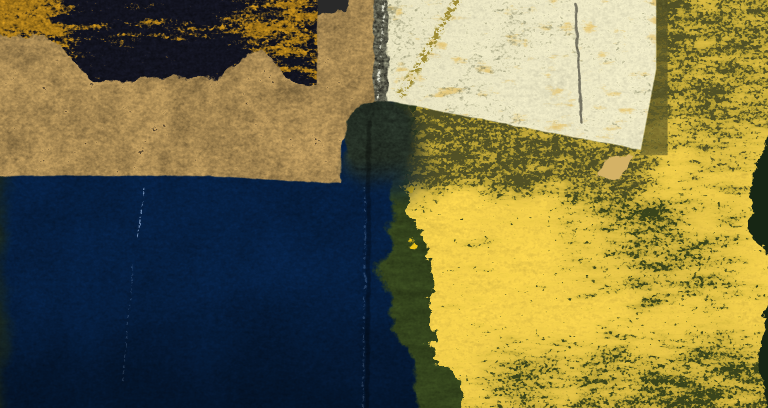
Reproduce this background procedurally as a Shadertoy shader.

```glsl
vec2 gradient(vec2 cell) {
  vec3 h = fract(cell.xyx * vec3(.1031, .103, .0973));
  h += dot(h, h.yzx + 33.33);
  return fract((h.xx + h.yz) * h.zy) * 2. - 1.;
}

float noise(vec2 p) {
  vec2 i = floor(p), f = p - i, u = f * f * (3. - 2. * f), e = vec2(1, 0);
  float low = mix(dot(gradient(i), f), dot(gradient(i + e), f - e), u.x);
  float high = mix(dot(gradient(i + e.yx), f - e.yx), dot(gradient(i + 1.), f - 1.), u.x);
  return mix(low, high, u.y);
}

float fbm(vec2 p) {
  float sum = 0., amp = .75;
  for (int i = 0; i < 5; i++) {
    sum += amp * noise(p);
    p = mat2(1.8, .5, -.5, 1.8) * p + 7.3;
    amp *= .6;
  }
  return sum;
}

// Antialiased coverage of the positive side of an edge
float cover(float d) {
  float w = 1. / iResolution.y;
  return smoothstep(-w, w, d);
}

float bump(float x, float center, float width) {
  float d = (x - center) / width;
  return exp(-d * d);
}

// Thin line between two points
float scratch(vec2 p, vec2 a, vec2 b, float width) {
  vec2 ab = b - a, ap = p - a;
  float d = length(ap - ab * clamp(dot(ap, ab) / dot(ab, ab), 0., 1.));
  return 1. - smoothstep(width * .4, width + .002, d);
}

void mainImage(out vec4 fragColor, in vec2 fragCoord) {
  vec2 p = fragCoord / iResolution.xy * vec2(1.882, 1);
  float broad = fbm(p * 7.), rough = fbm(p * 24. + 3.);
  float grain = fbm(p * vec2(65, 100)) + .6 * noise(p * 170.);
  float drag = fbm(p * vec2(9, 38) + 11.);
  float wobble = rough * .022 + broad * .012;
  float chipped = smoothstep(-.1, .25, grain);
  vec2 bent = p + vec2(rough * .008, 0);

  // Navy field and green strip
  vec3 navy = vec3(.022, .112, .235) * (1. + .25 * broad + .25 * grain);
  navy *= .72 + .36 * smoothstep(0., .35, p.y);
  vec3 green = vec3(.2, .26, .11) * (1. + .3 * drag + .2 * grain);
  vec3 col = mix(navy, green * .6, smoothstep(0., .06, .04 - p.x + broad * .06) * .7);
  float navyEdge = 1.02 - .04 * bump(p.y, .335, .04) - .06 * smoothstep(.11, .2, p.y);
  col = mix(col, green, smoothstep(-.008, .008, p.x - navyEdge + wobble * 1.5));

  // Worn yellow paint: wear sets how much dark ground shows through
  float upper = smoothstep(.49, .57, p.y + broad * .05);
  float right = smoothstep(1.5, 1.66, p.x);
  float wear = .16 + .56 * upper * (1. - right) + .35 * right * smoothstep(.5, .8, p.y);
  wear += .4 * bump(p.x, 1.58, .16) * bump(p.y, .38, .13) + .1 * right;
  wear += .25 * bump(p.x, 1.55, .16) * bump(p.y, .48, .03);
  wear += .36 * (1. - smoothstep(.06, .24, p.y)) * smoothstep(1.05, 1.3, p.x);
  wear += broad * .25;
  float tint = smoothstep(.15, .75, wear + drag * .6 + grain * .3);
  vec3 yellow = mix(vec3(.96, .82, .3), vec3(.69, .61, .19), tint);
  yellow *= 1. + .12 * drag + .12 * grain;
  float bare = smoothstep(-.1, .2, drag * .5 + grain * .65 + (wear - .6) * .85);
  yellow = mix(yellow, mix(vec3(.14, .2, .09), vec3(.25, .26, .14), upper), bare * .85);
  float yellowEdge = 1.135 - .06 * smoothstep(.3, .55, p.y) - .075 * smoothstep(.06, .14, p.y);
  col = mix(col, yellow, cover(p.x - yellowEdge + wobble * 2. + drag * .02));

  // Loose drops beside the yellow edge
  for (float i = 0.; i < 4.; i++) {
    vec2 c = vec2(1.006 + .006 * i, i < .5 ? .535 : .44 - .022 * i);
    col = mix(col, vec3(.93, .77, .1), cover(.008 - length(p - c) + rough * .03));
  }

  // Dark green bites on the right border
  float bite = .04 * bump(p.y, .55, .09) + .045 * bump(p.y, .44, .05) + .03 * bump(p.y, .12, .1);
  col = mix(col, vec3(.09, .15, .08), cover(p.x - 1.888 + bite + wobble * 1.5));

  // Tan sheet
  float tanRight = .835 + .09 * smoothstep(.64, .75, p.y);
  float tanBottom = .569 - .017 * smoothstep(.45, .83, p.x);
  vec3 tanCol = vec3(.65, .53, .32) * (1. + .22 * broad + .28 * rough + .28 * grain);
  float pits = smoothstep(.3, .48, rough * .6 + grain * .45 + broad * .2);
  tanCol = mix(tanCol, vec3(.2, .16, .12), pits * .8);
  col = mix(col, tanCol, cover(p.y - tanBottom + rough * .004) * cover(tanRight - p.x + rough * .01));
  col = mix(col, vec3(.16), cover(p.y - .968 + wobble) * cover(p.x - .777) * cover(.85 - p.x + wobble));

  // Navy and ochre patch in the upper left
  float patchEdge = .91 - .105 * smoothstep(.1, .25, p.x);
  patchEdge += .07 * bump(p.x, .63, .06) - .02 * smoothstep(.65, .77, p.x);
  float ochre = .7 - .56 * smoothstep(.1, .2, p.x) + .3 * smoothstep(.5, .68, p.x);
  ochre += .3 * bump(p.y, .93, .025) * bump(p.x, .48, .2);
  ochre = smoothstep(-.08, .2, ochre - .4 + drag * .7 + grain * .35 + broad * .2);
  vec3 patchCol = mix(vec3(.07, .075, .12), vec3(.63, .46, .1), ochre) * (1. + .5 * grain);
  col = mix(col, patchCol, cover(p.y - patchEdge + wobble) * cover(.777 - p.x + rough * .005));

  // Fold beside the pale sheet, and a small scrap
  float sheetRight = 1.608 - .19 * max(.83 - p.y, 0.);
  float fold = cover(1.636 - p.x) * cover(p.x - sheetRight) * cover(p.y - .62);
  col = mix(col, vec3(.33, .32, .15) * (1. + .6 * grain), fold * .65);
  vec2 scrap = abs(p - vec2(1.09 + p.y * .7, .592)) - vec2(.03, .026);
  col = mix(col, vec3(.83, .7, .4), cover(wobble - max(scrap.x, scrap.y)));

  // Dark stain at the junction, soft on its right side
  vec2 box = abs(p - vec2(.938, .645)) - vec2(.02, .04);
  vec3 stain = vec3(.14, .18, .14) * (1. + .4 * broad + .4 * grain);
  stain = mix(navy, stain, smoothstep(.5, .62, p.y));
  float soft = .003 + .03 * smoothstep(.94, 1., p.x) + .03 * smoothstep(.64, .58, p.y);
  col = mix(col, stain, smoothstep(-soft, soft, .07 - length(max(box, 0.)) + wobble * .6));

  // Grey seam and pale sheet
  float seam = cover(p.x - .915 + rough * .01) * cover(.975 - p.x) * cover(p.y - .752);
  col = mix(col, vec3(.36, .36, .3) * (1. + grain), seam);
  float pale = cover(p.x - .95 + rough * .015) * cover(sheetRight - p.x);
  pale *= cover(p.y - .938 + .195 * p.x + rough * .004);
  vec3 cream = vec3(.93, .91, .77) * (1. + .08 * broad + .12 * grain);
  cream = mix(cream, vec3(.9, .73, .32), smoothstep(.12, .4, drag * .7 + rough * .5) * .6);
  float soot = smoothstep(.05, .7, grain * .7 + broad * .6 + drag * .3 + .4 - p.x * .3);
  cream = mix(cream, vec3(.45, .45, .33), soot * .7);
  float streak = scratch(bent, vec2(.985, .77), vec2(1.12, 1), .014);
  cream = mix(cream, vec3(.62, .55, .2), streak * chipped);
  cream *= 1. - .5 * scratch(bent, vec2(1.41, .99), vec2(1.425, .7), .003);
  col = mix(col, cream, pale);

  // Creases and scratches
  col += .4 * chipped * scratch(bent, vec2(.94, 1), vec2(.925, .76), .003);
  col *= 1. - .3 * scratch(bent, vec2(.905, .7), vec2(.9, 0), .006);
  col += .13 * chipped * scratch(bent, vec2(.895, .54), vec2(.89, 0), .002);
  col += .4 * chipped * scratch(bent, vec2(.355, .54), vec2(.338, .42), .001);
  col += .12 * chipped * scratch(bent, vec2(.325, .35), vec2(.3, .06), .001);
  fragColor = vec4(col, 1);
}
```
